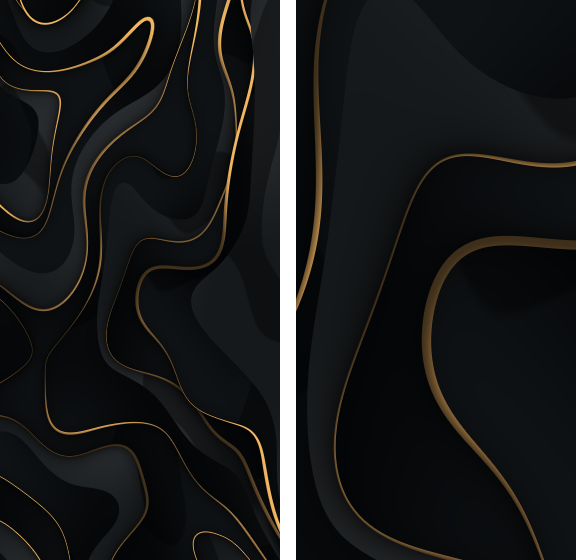
Left, the full canvas; right, a detail of the centre.
This background is drawn by a Shadertoy shader. Its source:

```glsl
// Dark cut-paper terraces with gilded rims and soft shadows.
// Sheets are stacked from low to high level sets of one warped gradient-noise
// relief; dividing by its slope gives distances for rims and shadows.

vec2 cellGradient(vec2 cell) {
    float angle = 6.28319 * fract(sin(dot(cell, vec2(127.1, 311.7))) * 43758.5);
    return vec2(cos(angle), sin(angle));
}

float gradientNoise(vec2 p) {
    vec2 cell = floor(p), f = p - cell;
    vec2 u = f * f * f * (f * (f * 6.0 - 15.0) + 10.0);
    vec2 e = vec2(1.0, 0.0);
    float low = mix(dot(cellGradient(cell), f),
                    dot(cellGradient(cell + e), f - e), u.x);
    float high = mix(dot(cellGradient(cell + e.yx), f - e.yx),
                     dot(cellGradient(cell + 1.0), f - 1.0), u.x);
    return mix(low, high, u.y);
}

// Relief shared by all sheets, rising to the right so that edges run upright,
// with a slight wobble of its own for each sheet
float relief(vec2 p, float sheet) {
    vec2 q = p + 0.07 * sin(p.yx * vec2(5.0, 3.4) + vec2(0.7, 2.1));
    float ground = 1.05 * gradientNoise(q * vec2(2.0, 1.1) + vec2(3.3, 8.6));
    float wobble = 0.2 * gradientNoise(q * 2.1 + sheet * vec2(5.37, 2.71));
    return ground + wobble + 0.3 * q.x + 0.45 * q.x * q.x;
}

// Signed distance to the sheet's edge, positive inside
float edgeDistance(vec2 p, float sheet, float level) {
    vec2 e = vec2(0.002, 0.0);
    float h = relief(p, sheet);
    vec2 slope = vec2(relief(p + e, sheet) - h, relief(p + e.yx, sheet) - h) / e.x;
    return (h - level) / max(length(slope), 0.35);
}

// Flat tone with a broad sheen and darker, borderless patches
vec3 paper(vec2 p, float sheet, bool gilded) {
    float light = gradientNoise(p * vec2(1.7, 1.2) + sheet * vec2(3.9, 6.3));
    light = smoothstep(-0.35, 0.3, light);
    vec3 ink = mix(vec3(0.016, 0.022, 0.030), vec3(0.060, 0.072, 0.082), light);
    vec3 slate = mix(vec3(0.085, 0.097, 0.106), vec3(0.165, 0.177, 0.187), light);
    float patchNoise = gradientNoise(p * vec2(2.8, 1.9) + sheet * vec2(8.2, 1.6));
    float shade = 1.0 - 0.4 * smoothstep(0.19, 0.21, patchNoise);
    return (gilded ? ink : slate) * shade;
}

// Metal is brown around the middle and gleams towards both ends
vec3 gold(vec2 p, float sheet, float across) {
    float gleam = 0.08 + 0.5 * abs(p.y - 0.9)
                + 0.8 * gradientNoise(p * 2.1 + sheet * vec2(1.3, 4.7));
    gleam = smoothstep(-0.1, 0.95, gleam + 0.1 * across);
    vec3 metal = mix(vec3(0.24, 0.18, 0.10), vec3(0.66, 0.49, 0.27),
                     smoothstep(0.0, 0.6, gleam));
    return mix(metal, vec3(0.95, 0.72, 0.38), smoothstep(0.4, 0.85, gleam));
}

void mainImage(out vec4 fragColor, in vec2 fragCoord) {
    vec2 p = fragCoord / iResolution.x;
    float pixel = 1.0 / iResolution.x;
    vec3 color = paper(p, 0.0, true);

    for (int i = 1; i <= 10; i++) {
        float sheet = float(i);
        bool gilded = i % 3 != 1;
        float d = edgeDistance(p, sheet, -0.44 + 0.125 * sheet);
        float cover = clamp(d / pixel + 0.5, 0.0, 1.0);
        vec3 fill = paper(p, sheet, gilded);

        // Soft shadow below the edge and a faint dark bevel above it
        if (gilded) {
            color *= 1.0 - 0.6 * exp(-max(-d, 0.0) / 0.02);
            fill *= 1.0 - 0.3 * exp(-max(d, 0.0) / 0.02);
        }
        color = mix(color, fill, cover);

        // Rim swelling and thinning along its length
        if (gilded) {
            float swell = gradientNoise(p * 1.5 + sheet * vec2(2.9, 7.1));
            float halfWidth = mix(0.0012, 0.006, smoothstep(-0.2, 0.45, swell));
            float rim = clamp((halfWidth - abs(d)) / pixel + 0.5, 0.0, 1.0);
            float across = clamp(d / halfWidth, -1.0, 1.0);
            color = mix(color, gold(p, sheet, across), rim);
        }
    }
    fragColor = vec4(color, 1.0);
}
```
